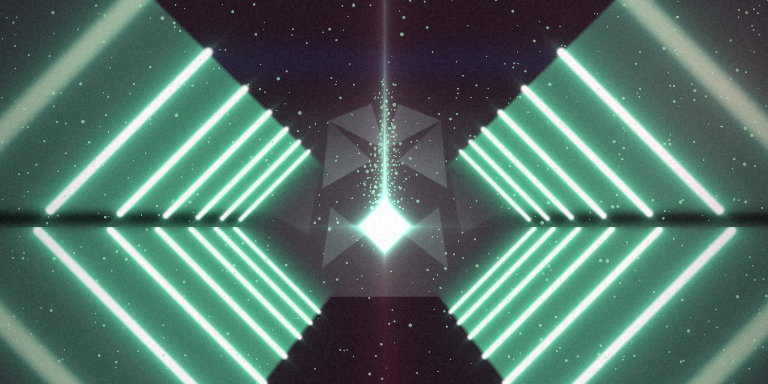
Give the GLSL for this background, as a Shadertoy shader.

```glsl
const vec3 SHADOW = vec3(0.145, 0.085, 0.13);
const vec3 STONE = vec3(0.26, 0.23, 0.26);
const vec3 GREEN = vec3(0.30, 0.70, 0.53);
const vec3 MINT = vec3(0.45, 0.95, 0.78);
const vec3 WHITE = vec3(0.97, 0.96, 0.96);

float hash(vec2 p) {
    p = fract(p * vec2(0.1031, 0.1137));
    p += dot(p, p.yx + 33.33);
    return fract((p.x + p.y) * p.x * 91.7);
}

// x: distance from the line, y: overshoot past either end
vec2 tubeSpace(vec2 p, vec2 a, vec2 b) {
    vec2 axis = normalize(b - a);
    vec2 q = p - a;
    float along = dot(q, axis);
    float over = max(max(-along, along - length(b - a)), 0.0);
    return vec2(abs(q.x * axis.y - q.y * axis.x), over);
}

float edgeSide(vec2 p, vec2 a, vec2 b) {
    vec2 e = normalize(b - a);
    return e.x * (p.y - a.y) - e.y * (p.x - a.x);
}

float facet(vec2 p, vec2 a, vec2 b, vec2 c, float soft) {
    float turn = sign(edgeSide(c, a, b));
    float inside = min(edgeSide(p, a, b) * turn,
                   min(edgeSide(p, b, c) * turn, edgeSide(p, c, a) * turn));
    return smoothstep(-soft, soft, inside);
}

// One jittered spark per cell, kept more often near the beam
float sparks(vec2 p, float cellSize, float seed) {
    vec2 cell = floor(p / cellSize);
    vec2 local = fract(p / cellSize) - 0.5;
    vec2 jitter = vec2(hash(cell + seed), hash(cell + seed + 17.0)) - 0.5;
    float spread = mix(0.048, 0.013, smoothstep(0.08, 0.42, p.y));
    float density = exp(-p.x * p.x / (spread * spread));
    density *= smoothstep(0.03, 0.08, p.y) * smoothstep(0.46, 0.22, p.y);
    float alive = step(hash(cell + seed + 41.0), density * 0.85);
    float radius = mix(0.08, 0.24, hash(cell + seed + 73.0));
    return alive * smoothstep(radius + 0.1, radius - 0.06, length(local - jitter * 0.5));
}

vec3 chamber(vec2 p, float pixel) {
    vec2 m = vec2(abs(p.x), p.y);
    float room = smoothstep(0.46, 0.16, length(m * vec2(0.9, 1.0)));
    vec3 color = mix(SHADOW, STONE, room);

    // Blue haze crossing the upper dark
    color += vec3(0.0, 0.025, 0.07) * exp(-pow((p.y - 0.43) / 0.045, 2.0));

    // Folded stone facets
    float side = facet(m, vec2(0.146, 0.276), vec2(0.163, 0.099), vec2(0.035, 0.172), pixel);
    float crown = facet(m, vec2(0.146, 0.276), vec2(0.035, 0.32), vec2(0.0, 0.2), pixel);
    float lower = facet(m, vec2(0.165, -0.11), vec2(0.05, -0.02), vec2(0.14, 0.05), pixel);
    float wing = facet(m, vec2(0.33, 0.05), vec2(0.17, 0.14), vec2(0.20, -0.02), pixel);
    vec3 sheen = vec3(0.13, 0.18, 0.17);
    color += sheen * side * mix(1.0, 0.35, smoothstep(0.1, 0.28, m.y));
    color += sheen * (crown * 0.75 + lower * 0.65 + wing * 0.3);

    // Dark floor with a raised step
    float halfWidth = mix(0.13, 0.17, smoothstep(-0.18, -0.215, p.y));
    halfWidth = max(halfWidth, -0.77 * p.y);
    float ground = smoothstep(-0.181, -0.185, p.y) * smoothstep(0.006, -0.006, m.x - halfWidth);
    return mix(color, SHADOW * 0.9, ground);
}

vec3 lightTubes(vec3 color, vec2 p, float pixel) {
    bool above = p.y > 0.0;
    vec2 m = abs(p);
    float inner = above ? 0.503 : 0.435;
    float gap = above ? 0.047 : 0.012;
    float slope = inner / (1.0 - inner);
    float wall = smoothstep(-0.008, 0.012, m.x - slope * m.y);
    float glow = 0.0, halo = 0.0, spikes = 0.0, core = 0.0, haze = 0.0;

    // Receding tubes, evenly spaced in depth
    for (int i = 0; i < 7; i++) {
        float size = 1.0 / (0.805 + 0.289 * float(i));
        float power = i == 0 ? 0.6 : 1.0;
        vec2 t = tubeSpace(m, size * vec2(inner, 1.0 - inner), size * vec2(1.0 - gap, gap));
        float dist = length(t);
        float radius = size * (i == 0 ? 0.021 : 0.0125);
        float blur = pixel + size * (i == 0 ? 0.012 : 0.003);
        float shape = smoothstep(radius + blur, radius - blur, dist);
        glow += power * exp(-dist / (0.095 * size));
        halo += power * exp(-max(dist - radius, 0.0) / (0.017 * size));
        spikes += power * exp(-t.x / (0.008 * size) - t.y / (0.035 * size));
        if (i == 0) haze = shape; else core = max(core, shape);
    }
    float fill = 1.0 - exp(-0.9 * glow);
    vec3 lit = mix(vec3(0.20, 0.18, 0.22), GREEN, fill);
    color = mix(color, lit, max(wall * smoothstep(0.22, 0.40, m.x + m.y), 0.12 * fill));

    // Dark seam between the upper and lower walls
    float seam = exp(-pow((p.y - 0.021) / 0.021, 2.0)) * smoothstep(0.28, 0.42, m.x);
    color *= 1.0 - 0.68 * seam;
    color += MINT * (0.3 * min(halo, 1.3) * mix(0.35, 1.0, wall) + 0.22 * min(spikes, 1.5));
    color = mix(color, vec3(0.68, 0.77, 0.67), haze * 0.9);
    return mix(color, WHITE, core);
}

vec3 beamAndDiamond(vec3 color, vec2 p, float pixel) {
    float x = abs(p.x);
    float rise = smoothstep(0.0, 0.04, p.y);
    float fade = mix(1.0, 0.22, smoothstep(0.10, 0.52, p.y));
    color += rise * fade * (MINT * 0.75 * exp(-x / 0.006) + MINT * 0.22 * exp(-x / 0.03));
    color += vec3(0.10, 0.025, 0.04) * exp(-x / 0.05);
    float dust = 0.0;
    for (int i = 0; i < 3; i++) {
        dust += sparks(p, 0.011 + 0.004 * float(i), 19.0 * float(i) + 5.0);
    }
    color = mix(color, vec3(0.66, 0.94, 0.78), min(dust * 0.65, 0.85));

    float diamond = x + abs(p.y) - 0.068;
    float outside = max(diamond, 0.0);
    color += MINT * (0.65 * exp(-outside / 0.017) + 0.22 * exp(-outside / 0.07));
    color += MINT * 0.12 * exp(-abs(p.y) / 0.008 - x / 0.15);
    return mix(color, vec3(0.99), smoothstep(0.003 + pixel, -0.003 - pixel, diamond));
}

void mainImage(out vec4 fragColor, in vec2 fragCoord) {
    float pixel = 1.0 / iResolution.y;
    vec2 p = (fragCoord - 0.5 * iResolution.xy) * pixel;
    vec2 scene = p + vec2(-0.002, 0.09);
    vec3 color = chamber(scene, pixel);
    color = lightTubes(color, scene, pixel);
    color = beamAndDiamond(color, scene, pixel);

    // Warm leak on the right, dim corners and fine grain
    color += vec3(0.13, 0.01, 0.04) * exp(-4.0 * length(p - vec2(0.92, 0.28)));
    color *= 1.0 - 0.22 * smoothstep(0.65, 1.15, length(p));
    color += 0.035 * (hash(floor(p * 256.0) + 400.0) - 0.5);
    fragColor = vec4(clamp(color, 0.0, 1.0), 1.0);
}
```
